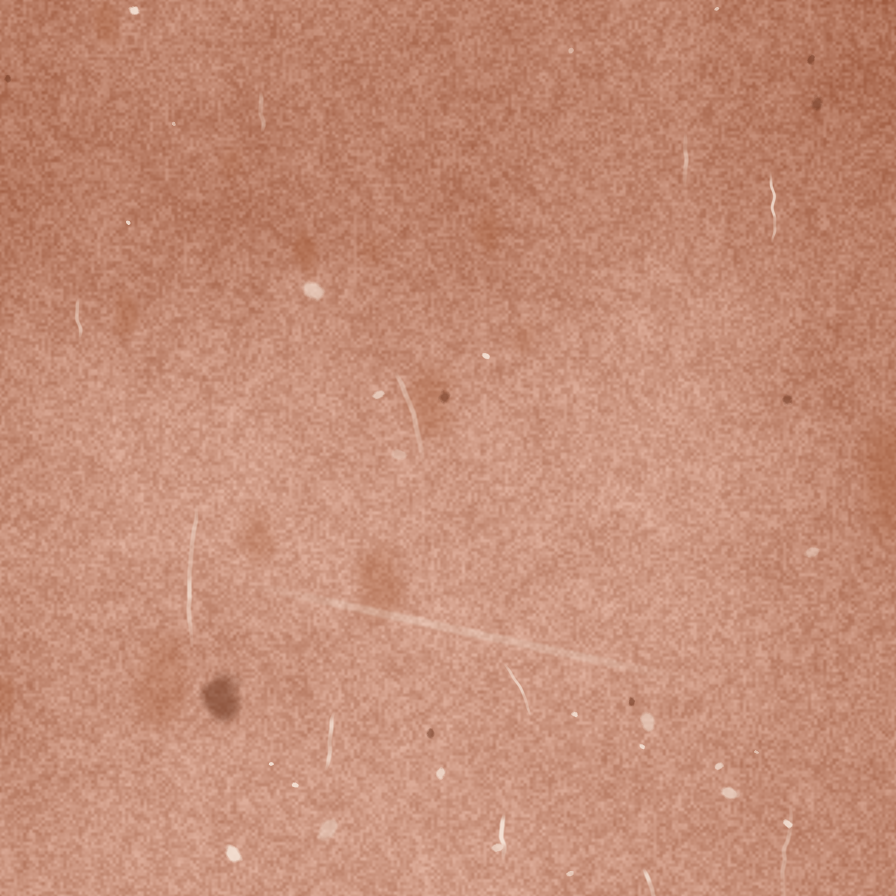
Reproduce this texture procedurally as a Shadertoy shader.

```glsl
// Aged terracotta paper: a soft light-to-dark wash with mottling and fine grain,
// rust stains and dark specks, then pale scratches, chips and one broad scuff.
// Scattered marks are hashed per loop index; all sizes are in canvas units.

const vec3 DARK_CLAY  = vec3(0.68, 0.43, 0.33);
const vec3 LIGHT_CLAY = vec3(0.84, 0.64, 0.56);
const vec3 RUST       = vec3(0.65, 0.36, 0.22);
const vec3 SPECK      = vec3(0.43, 0.21, 0.12);
const vec3 BARE_PAPER = vec3(0.96, 0.89, 0.84);

const float GRAIN_SCALE = 290.0;
const float GRAIN_AMOUNT = 0.62;
const float MOTTLE_AMOUNT = 0.55;
const int STAINS = 13;
const int SPECKS = 8;
const int SCRATCHES = 11;
const int CHIPS = 24;

float hash(vec2 p) {
    vec3 q = fract(vec3(p.xyx) * 0.1031);
    q += dot(q, q.yzx + 33.33);
    return fract((q.x + q.y) * q.z);
}

vec4 hash4(float n) {
    return vec4(hash(vec2(n, 1.7)), hash(vec2(n, 13.1)),
                hash(vec2(n, 27.9)), hash(vec2(n, 41.3)));
}

float noise(vec2 p) {
    vec2 i = floor(p), f = fract(p);
    f = f * f * (3.0 - 2.0 * f);
    return mix(mix(hash(i), hash(i + vec2(1, 0)), f.x),
               mix(hash(i + vec2(0, 1)), hash(i + vec2(1, 1)), f.x), f.y);
}

float fbm(vec2 p) {
    float sum = 0.0, amp = 0.5;
    for (int i = 0; i < 5; i++) {
        sum += amp * noise(p);
        p = mat2(1.6, 1.2, -1.2, 1.6) * p + 7.3;
        amp *= 0.5;
    }
    return sum / 0.97;
}

vec2 rotate(vec2 p, float a) {
    float c = cos(a), s = sin(a);
    return vec2(c * p.x + s * p.y, c * p.y - s * p.x);
}

// Tapered, slightly wavy and broken line along local y.
float scratch(vec2 p, float halfLength, float width, float seed, float pixel) {
    float along = p.y / halfLength;
    p.x += 0.012 * (noise(vec2(p.y * 14.0, seed)) - 0.5);
    p.x += 0.004 * (noise(vec2(p.y * 80.0, seed + 5.0)) - 0.5);
    float taper = 1.0 - smoothstep(0.55, 1.0, abs(along));
    float wear = smoothstep(0.15, 0.6, noise(vec2(p.y * 60.0, seed + 9.0)));
    float w = width * (0.4 + 0.6 * taper);
    float line = 1.0 - smoothstep(w * 0.4, w + pixel, abs(p.x));
    return line * taper * mix(0.45, 1.0, wear);
}

// Ragged spot: noise pushes its rim in and out.
float blot(vec2 p, vec2 radius, float soft, float seed) {
    float rim = 0.9 * (fbm(p / radius.x * 0.9 + seed * 3.7) - 0.5);
    return 1.0 - smoothstep(1.0 - soft, 1.0 + soft, length(p / radius) + rim);
}

float clayTone(vec2 uv) {
    float tone = mix(0.66, 0.29, smoothstep(0.42, 1.0, uv.y));
    tone += 0.12 * exp(-7.0 * dot(uv - vec2(0.4, 0.42), uv - vec2(0.4, 0.42)));
    tone -= 0.12 * smoothstep(0.7, 1.0, uv.x) + 0.10 * smoothstep(0.12, 0.0, uv.x);
    tone += MOTTLE_AMOUNT * (fbm(uv * 4.0 + 2.0) - 0.5);
    tone += 0.30 * (fbm(uv * 38.0) - 0.5);
    tone += GRAIN_AMOUNT * (noise(uv * GRAIN_SCALE) - 0.5);
    return tone + 0.30 * (noise(uv.yx * GRAIN_SCALE * 0.5 + 31.0) - 0.5);
}

void mainImage(out vec4 fragColor, in vec2 fragCoord) {
    vec2 uv = fragCoord / iResolution.xy;
    float pixel = 1.0 / iResolution.y;
    vec3 color = mix(DARK_CLAY, LIGHT_CLAY, clamp(clayTone(uv), -0.35, 1.25));

    // Faint upright rust stains, then small dark specks.
    for (int i = 0; i < STAINS; i++) {
        vec4 h = hash4(float(i) + 3.0);
        vec2 radius = mix(0.012, 0.036, h.z * h.z) * vec2(1.0, 1.2 + h.w);
        float stain = blot(rotate(uv - h.xy, 0.5 * (h.w - 0.5)), radius, 0.55, float(i));
        color = mix(color, RUST, stain * (0.2 + 0.25 * h.w));
    }
    for (int i = 0; i < SPECKS; i++) {
        vec4 h = hash4(float(i) + 60.0);
        float size = i == 0 ? 0.019 : mix(0.003, 0.008, h.z * h.z);
        float speck = blot(uv - h.xy, size * vec2(1.0, 1.3), 0.4, h.w * 9.0);
        color = mix(color, SPECK, speck * 0.55);
    }

    // One broad pale scuff falling to the right.
    vec2 scuffPos = rotate(uv - vec2(0.52, 0.295), -0.21);
    float scuff = smoothstep(0.007, 0.002, abs(scuffPos.x * 0.004 + scuffPos.y));
    scuff *= 1.0 - smoothstep(0.1, 0.28, abs(scuffPos.x));
    color = mix(color, BARE_PAPER, 0.34 * scuff * (0.6 + 0.6 * noise(uv * 70.0)));

    // Steep scratches of varied length and strength, mostly leaning left.
    for (int i = 0; i < SCRATCHES; i++) {
        vec4 h = hash4(float(i) + 110.0), k = hash4(float(i) + 150.0);
        float halfLength = mix(0.025, 0.15, h.z * h.z);
        float line = scratch(rotate(uv - h.xy, mix(-0.25, 0.65, h.w)), halfLength,
                             mix(0.0012, 0.0032, k.x), float(i) * 4.0, pixel);
        color = mix(color, BARE_PAPER, line * mix(0.35, 1.0, k.y));
    }

    // Small flaked chips.
    for (int i = 0; i < CHIPS; i++) {
        vec4 h = hash4(float(i) + 200.0);
        vec2 radius = mix(0.002, 0.010, h.z * h.z * h.z) * vec2(1.3, 0.9);
        float chip = blot(rotate(uv - h.xy, 6.28 * h.w), radius, 0.3, float(i));
        color = mix(color, BARE_PAPER, chip * mix(0.35, 0.95, h.w));
    }
    fragColor = vec4(color, 1.0);
}
```
